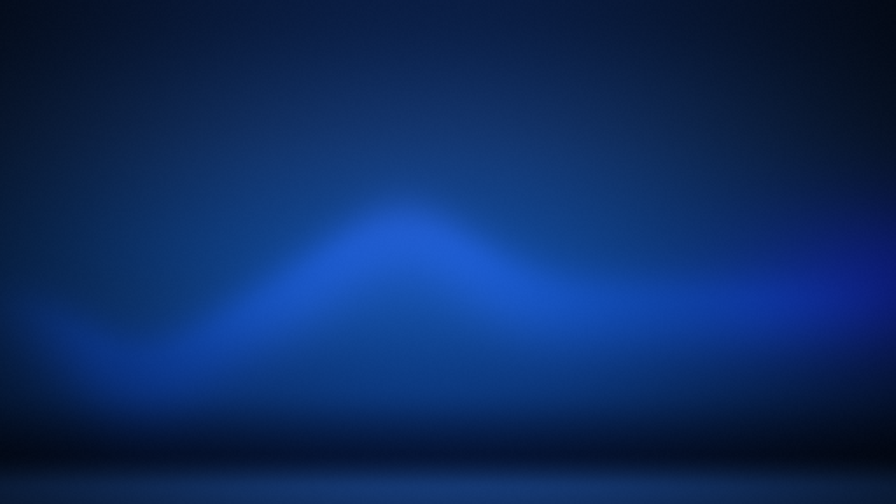
Give the GLSL for this background, as a Shadertoy shader.

```glsl
// Dark blue studio backdrop with a soft glowing wave above a dim floor.

// Wall colours from the top down, at the brightest column
const vec3 WALL_TOP   = vec3(0.038, 0.115, 0.265);
const vec3 WALL_UPPER = vec3(0.080, 0.220, 0.450);
const vec3 WALL_MID   = vec3(0.070, 0.290, 0.610);
const vec3 WALL_LOW   = vec3(0.042, 0.210, 0.480);
const vec3 WALL_BASE  = vec3(0.018, 0.075, 0.200);
const vec3 FLOOR_COLOR = vec3(0.080, 0.220, 0.450);

// Light added on top of the wall
const vec3 WAVE_GLOW   = vec3(0.004, 0.045, 0.170);
const vec3 CREST_GLOW  = vec3(0.050, 0.035, 0.050);
const vec3 VIOLET_GLOW = vec3(0.022, 0.010, 0.240);

// Layout, as fractions of the canvas
const float LIGHT_X = 0.47;
const float LIGHT_WIDTH = 0.50;
const float WAVE_LEVEL = 0.395;
const vec3 CREST = vec3(0.45, 0.140, 0.115);  // centre, height, width
const vec3 TROUGH = vec3(0.16, 0.115, 0.110); // centre, depth, width
const float WAVE_SOFT_ABOVE = 0.070;
const float WAVE_SOFT_BELOW = 0.115;
const vec2 HORIZON = vec2(0.030, 0.105);      // end and start of the floor blend
const float GRAIN_CELLS = 512.0;
const float GRAIN_AMOUNT = 0.008;

float bell(float d, float width) {
    float t = d / width;
    return exp(-t * t);
}

float hash(vec2 p) {
    vec3 q = fract(vec3(p.xyx) * 0.1031);
    q += dot(q, q.yzx + 33.33);
    return fract((q.x + q.y) * q.z);
}

float waveHeight(float x) {
    return WAVE_LEVEL + CREST.y * bell(x - CREST.x, CREST.z)
                      - TROUGH.y * bell(x - TROUGH.x, TROUGH.z);
}

vec3 wallColor(float y) {
    vec3 color = mix(WALL_BASE, WALL_LOW, smoothstep(0.08, 0.24, y));
    color = mix(color, WALL_MID, smoothstep(0.16, 0.42, y));
    color = mix(color, WALL_UPPER, smoothstep(0.46, 0.78, y));
    return mix(color, WALL_TOP, smoothstep(0.66, 1.02, y));
}

vec3 waveLight(vec2 uv) {
    float d = uv.y - waveHeight(uv.x);
    float band = bell(d, d > 0.0 ? WAVE_SOFT_ABOVE : WAVE_SOFT_BELOW);
    float ends = smoothstep(-0.06, 0.12, uv.x) * (1.0 - smoothstep(0.82, 1.05, uv.x));
    return band * (WAVE_GLOW * ends + CREST_GLOW * bell(uv.x - CREST.x, 0.16));
}

void mainImage(out vec4 fragColor, in vec2 fragCoord) {
    vec2 uv = fragCoord / iResolution.xy;

    // Wall, darkening toward both sides
    vec3 color = wallColor(uv.y) * bell(uv.x - LIGHT_X, LIGHT_WIDTH);

    // Wave and the violet light at the right edge
    color += waveLight(uv);
    color += VIOLET_GLOW * bell(uv.x - 1.0, 0.18) * bell(uv.y - 0.44, 0.16);

    // Floor, brightest just below the horizon blend
    vec3 ground = FLOOR_COLOR * bell(uv.x - 0.5, 0.58) * mix(0.88, 1.0, bell(uv.y - 0.030, 0.03));
    color = mix(ground, color, smoothstep(HORIZON.x, HORIZON.y, uv.y));

    // Faint grain against banding
    vec2 cell = floor(uv * GRAIN_CELLS * vec2(1.0, iResolution.y / iResolution.x));
    color += (hash(cell) - 0.5) * GRAIN_AMOUNT;

    fragColor = vec4(clamp(color, 0.0, 1.0), 1.0);
}
```
